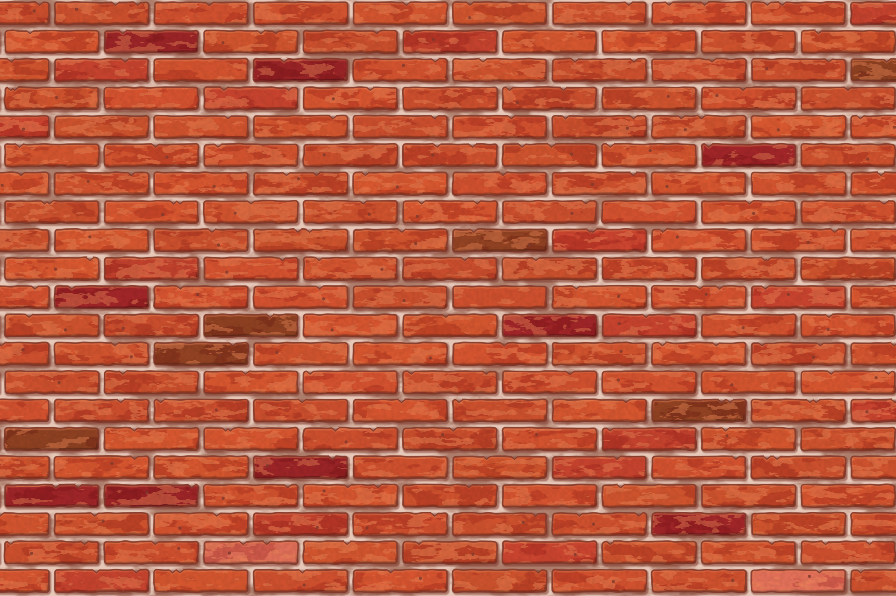
Write a Shadertoy shader that draws this texture.

```glsl
// Running-bond brick wall: 21 courses of 9 bricks, each other course shifted by half.
// Rounded boxes form the bricks; flat noise patches, pits and chips weather them,
// and hashed tints vary them. One unit is the height of a course.

const float COURSES = 21.0;
const float COLUMNS = 9.0;
const float BRICK_LENGTH = 3.5;
const vec2 HALF_BRICK = vec2(1.67, 0.415);

const vec3 ORANGE = vec3(0.80, 0.325, 0.175);
const vec3 RED = vec3(0.755, 0.255, 0.175);
const vec3 CRIMSON = vec3(0.60, 0.14, 0.15);
const vec3 BROWN = vec3(0.55, 0.25, 0.13);
const vec3 PINK = vec3(0.87, 0.43, 0.34);
const vec3 PEACH = vec3(0.89, 0.51, 0.33);
const vec3 OUTLINE = vec3(0.49, 0.22, 0.17);
const vec3 MORTAR_LIGHT = vec3(0.90, 0.78, 0.72);
const vec3 MORTAR_DARK = vec3(0.68, 0.49, 0.42);

float hash(vec2 p) {
    vec3 q = fract(vec3(p.xyx) * 0.1031);
    q += dot(q, q.yzx + 33.33);
    return fract((q.x + q.y) * q.z);
}

float noise(vec2 p) {
    vec2 i = floor(p), f = fract(p);
    f = f * f * (3.0 - 2.0 * f);
    float low = mix(hash(i), hash(i + vec2(1, 0)), f.x);
    float high = mix(hash(i + vec2(0, 1)), hash(i + vec2(1, 1)), f.x);
    return mix(low, high, f.y);
}

float fbm(vec2 p) {
    float sum = 0.0, weight = 0.5;
    for (int i = 0; i < 4; i++) {
        sum += weight * noise(p);
        p = p * 2.03 + 17.3;
        weight *= 0.5;
    }
    return sum / 0.9375;
}

float roundBox(vec2 p, vec2 halfSize, float radius) {
    vec2 d = abs(p) - halfSize + radius;
    return length(max(d, 0.0)) + min(max(d.x, d.y), 0.0) - radius;
}

// Mostly orange, with a few red, crimson, brown and pink bricks
vec3 brickTint(vec2 id) {
    float pick = hash(id + 41.0);
    vec3 tint = mix(ORANGE, RED, 0.35 * hash(id + 9.0));
    if (pick > 0.80) tint = RED;
    if (pick > 0.90) tint = CRIMSON;
    if (pick > 0.945) tint = BROWN;
    if (pick > 0.988) tint = PINK;
    return tint * (0.97 + 0.06 * hash(id + 73.0));
}

// Flat-edged tonal patches and fine grain on the face
vec3 brickFace(vec2 p, vec2 id, float px) {
    vec3 tint = brickTint(id);
    vec2 seed = id * vec2(13.7, 9.1);
    float soft = 0.02 + 0.2 * px;
    float broad = fbm(p * vec2(1.1, 2.6) + seed);
    float streak = fbm(p * vec2(1.8, 5.0) + seed + 50.0);
    vec3 color = mix(tint, tint * vec3(0.88, 0.72, 0.76), 0.75 * smoothstep(0.56 - soft, 0.56 + soft, broad));
    color = mix(color, mix(tint, PEACH, 0.55), 0.75 * smoothstep(0.58 - soft, 0.58 + soft, streak));
    return color * (0.96 + 0.08 * noise(p * 11.0 + seed));
}

// Distance to a brick with wobbly sides and small chips in its upper edge
float brickShape(vec2 p, vec2 id) {
    float wobble = 0.045 * (noise(p * 3.5 + id * 7.3) - 0.5);
    float d = roundBox(p, HALF_BRICK, 0.12) + wobble;
    for (int i = 0; i < 2; i++) {
        float k = float(i) * 31.0;
        float x = (hash(id + k + 5.0) - 0.5) * 2.9;
        float size = 0.13 * step(0.5, hash(id + k + 12.0));
        vec2 q = p - vec2(x, -HALF_BRICK.y);
        d = max(d, size - abs(q.x) * 0.8 - abs(q.y) - 0.03);
    }
    return d;
}

void mainImage(out vec4 fragColor, in vec2 fragCoord) {
    vec2 uv = fragCoord / iResolution.xy;
    vec2 wall = vec2(uv.x * COLUMNS * BRICK_LENGTH, (1.0 - uv.y) * COURSES);
    float px = COURSES / iResolution.y;

    // Brick index and position from its centre, y pointing down
    float course = floor(wall.y);
    float along = wall.x / BRICK_LENGTH - 0.02 + 0.5 * (1.0 - mod(course, 2.0));
    vec2 id = vec2(floor(along), course) + 3.0;
    vec2 p = vec2((fract(along) - 0.5) * BRICK_LENGTH, fract(wall.y) - 0.47);
    float d = brickShape(p, id);

    // Mortar, pale with grey-brown patches and a shadow below each brick
    vec3 color = mix(MORTAR_LIGHT, MORTAR_DARK, smoothstep(0.35, 0.7, fbm(wall * vec2(1.2, 2.5))));
    float shadow = roundBox(p - vec2(0.035, 0.05), HALF_BRICK, 0.12);
    color = mix(color, OUTLINE, 0.55 * (1.0 - smoothstep(-0.02, 0.07, shadow)));

    // Face with lit upper-left rim, dark lower-right rim and outline
    vec3 face = brickFace(p, id, px);
    float rim = smoothstep(-0.13, -0.07, d);
    float lit = dot(p / HALF_BRICK, vec2(-0.25, -1.0));
    face = mix(face, PEACH, 0.45 * rim * smoothstep(0.3, 0.9, lit));
    face = mix(face, face * 0.72, rim * smoothstep(0.3, 0.9, -lit));
    face = mix(face, OUTLINE, 0.85 * smoothstep(-0.055 - 0.5 * px, -0.055 + 0.5 * px, d));

    // A dark pit on some bricks
    vec2 pit = vec2(hash(id + 21.0) - 0.5, hash(id + 22.0) - 0.5) * vec2(2.4, 0.35);
    float pitDistance = length(p - pit) - 0.055;
    float hasPit = step(0.55, hash(id + 23.0));
    face = mix(face, OUTLINE, 0.8 * hasPit * (1.0 - smoothstep(-0.5 * px, 0.5 * px, pitDistance)));

    color = mix(color, face, 1.0 - smoothstep(-0.6 * px, 0.6 * px, d));
    fragColor = vec4(color, 1.0);
}
```
